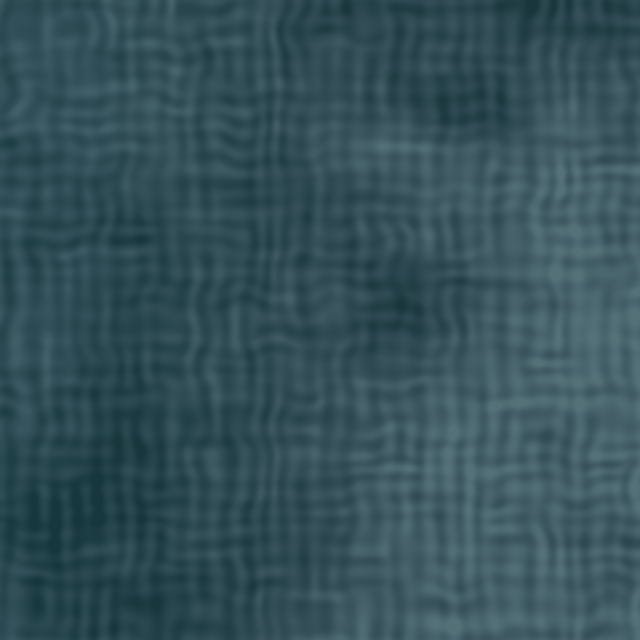
Give the GLSL for this texture, as a Shadertoy shader.

```glsl
// Draws a soft, coarse teal woven cloth with irregular threads and broad shaded folds.

const vec3 SHADE_COLOR = vec3(0.160, 0.268, 0.299);
const vec3 CLOTH_COLOR = vec3(0.212, 0.314, 0.351);
const vec3 LIGHT_COLOR = vec3(0.266, 0.373, 0.406);
const vec3 TEAL_TINT = vec3(-0.012, 0.004, 0.003);

const float TAU = 6.2831853;
const float THREADS = 30.0;          // threads across the canvas
const float SPACING_WANDER = 1.1;    // uneven spacing, in thread widths
const float KINK = 0.55;             // local sideways bend, in thread widths
const float PATCH_SCALE = 19.0;      // patches led by one thread direction
const float WEAVE_CONTRAST = 0.64;
const float SLUB_CONTRAST = 0.8;     // uneven lumps between the threads
const float FOLD_CONTRAST = 1.5;
const float MOTTLE_CONTRAST = 1.6;

// Integer hash of a lattice cell, 0 to 1
float hash(ivec2 cell, uint seed) {
    uint h = uint(cell.x) * 1597334677u ^ uint(cell.y) * 3812015801u ^ seed * 2654435769u;
    h = (h ^ (h >> 16)) * 2146121005u;
    h = (h ^ (h >> 15)) * 2221713035u;
    h ^= h >> 16;
    return float(h & 65535u) / 65535.0;
}

// Smooth value noise, 0 to 1
float noise(vec2 p, uint seed) {
    ivec2 cell = ivec2(floor(p));
    vec2 f = fract(p);
    f = f * f * f * (f * (f * 6.0 - 15.0) + 10.0);
    float low = mix(hash(cell, seed), hash(cell + ivec2(1, 0), seed), f.x);
    float high = mix(hash(cell + ivec2(0, 1), seed), hash(cell + ivec2(1, 1), seed), f.x);
    return mix(low, high, f.y);
}

float fbm(vec2 p, uint seed) {
    float sum = 0.0;
    float weight = 0.5;
    for (uint i = 0u; i < 4u; i++) {
        sum += weight * noise(p, seed + i);
        p = p * 2.03 + 7.3;
        weight *= 0.5;
    }
    return sum / 0.9375;
}

// Ridges running along y, about -1 to 1
float threads(vec2 p, uint seed) {
    float spacing = noise(vec2(p.x * 13.0, 0.5), seed) - 0.5;
    float kink = noise(p * vec2(13.0, 21.0), seed + 1u) - 0.5;
    float shift = SPACING_WANDER * spacing + KINK * kink;
    float ridge = cos(TAU * (p.x * THREADS + shift));
    float strength = mix(0.3, 1.35, noise(p * vec2(THREADS, 14.0), seed + 2u));
    float uneven = noise(p * vec2(THREADS * 1.1, 6.0), seed + 3u) - 0.5;
    return ridge * strength + 1.3 * uneven;
}

// Both thread directions, each leading in its own small patches
float weave(vec2 p) {
    float lead = smoothstep(0.15, 0.75, noise(p * PATCH_SCALE, 11u));
    float upright = threads(p, 21u) * mix(0.45, 1.0, lead);
    float level = threads(p.yx, 31u) * mix(0.9, 0.35, lead);
    return upright + level;
}

float softSpot(vec2 p, vec2 center, vec2 radius) {
    vec2 d = (p - center) / radius;
    return exp(-dot(d, d));
}

// Broad light and shade of the folds
float folds(vec2 p) {
    p += 0.06 * (vec2(fbm(p * 4.0, 41u), fbm(p * 4.0, 51u)) - 0.5);
    float shade = mix(-0.35, 0.8, smoothstep(0.35, 0.8, p.x + 0.25 * (0.5 - p.y)));
    shade -= 1.8 * softSpot(p, vec2(0.88, 1.03), vec2(0.28, 0.12));
    shade -= 1.2 * softSpot(p, vec2(0.74, 0.84), vec2(0.12, 0.06));
    shade -= 0.9 * softSpot(p, vec2(0.64, 0.54), vec2(0.12, 0.13));
    shade -= 0.5 * softSpot(p, vec2(0.05, 0.22), vec2(0.35, 0.12));
    shade -= 0.4 * softSpot(p, vec2(0.35, 0.04), vec2(0.2, 0.08));
    shade += 0.6 * softSpot(p, vec2(0.6, 0.78), vec2(0.1, 0.06));
    shade += 0.25 * softSpot(p, vec2(0.15, 0.85), vec2(0.25, 0.25));
    return shade;
}

void mainImage(out vec4 fragColor, in vec2 fragCoord) {
    vec2 p = fragCoord / iResolution.xy;

    // Tone: -1 is shade, 0 is plain cloth, 1 is light
    float tone = FOLD_CONTRAST * folds(p);
    tone += MOTTLE_CONTRAST * (fbm(p * 6.0, 61u) - 0.5);
    tone += SLUB_CONTRAST * (noise(p * THREADS * 1.1 + 0.4, 71u) - 0.5);
    tone += WEAVE_CONTRAST * weave(p);
    tone = clamp(tone, -2.2, 2.2);

    vec3 color = CLOTH_COLOR;
    color += max(tone, 0.0) * (LIGHT_COLOR - CLOTH_COLOR);
    color += min(tone, 0.0) * (CLOTH_COLOR - SHADE_COLOR);
    color += TEAL_TINT * (1.0 - smoothstep(0.0, 0.6, p.x));
    fragColor = vec4(color, 1.0);
}
```
